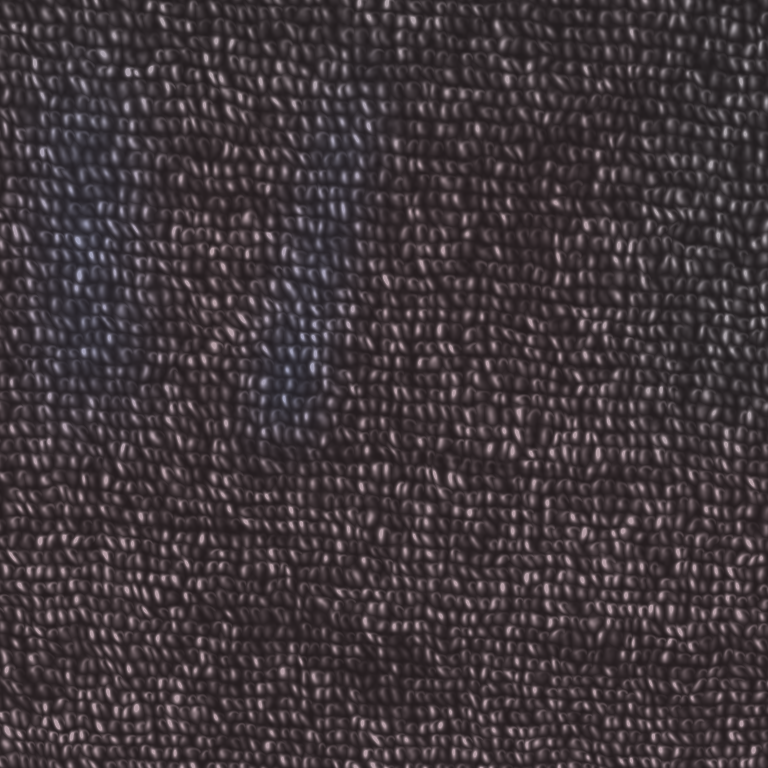
This texture is drawn by a WebGL 1 fragment shader. Its source:

```glsl
precision highp float;
uniform vec2 u_resolution;

float hash(vec2 p) {
  vec3 q = fract(vec3(p.xyx) * 0.1031);
  q += dot(q, q.yzx + 33.33);
  return fract((q.x + q.y) * q.z);
}

float noise(vec2 p) {
  vec2 i = floor(p), f = fract(p);
  f = f * f * (3.0 - 2.0 * f);
  return mix(mix(hash(i), hash(i + vec2(1.0, 0.0)), f.x),
             mix(hash(i + vec2(0.0, 1.0)), hash(i + 1.0), f.x), f.y);
}

float fbm(vec2 p) {
  float sum = 0.0, amp = 0.5;
  for (int i = 0; i < 4; i++) {
    sum += amp * noise(p);
    p = p * 2.03 + 17.1;
    amp *= 0.5;
  }
  return sum;
}

float bump(vec2 d) {
  return exp(-dot(d, d));
}

// Thread height of one leaning stitch, with a bright core and a dim arch
float stitch(vec2 d, vec2 id) {
  float h1 = hash(id + 3.7), h2 = hash(id + 41.3), h3 = hash(id + 87.9);
  d -= (vec2(h2, h3) - 0.5) * vec2(0.34, 0.26);
  float lean = mix(-0.15, 0.75, hash(id + 129.1));
  vec2 s = vec2(d.x + lean * d.y * 0.8, d.y);
  float body = bump(s / vec2(0.34, 0.38 + 0.1 * h3));
  float core = bump((s + vec2(0.03, -0.05)) / vec2(0.18, 0.24 + 0.1 * h2));
  vec2 a = (d - vec2(0.32, 0.03)) * vec2(1.0, 1.1);
  float arch = exp(-pow((length(a) - 0.36) / 0.13, 2.0)) * smoothstep(-0.2, 0.2, a.y);
  return body * mix(0.2, 0.46, h1) + core * mix(0.02, 0.64, h1 * h1) + arch * 0.26 * h2;
}

// Rows of stitches in nearly straight columns, blended with their neighbours
float knit(vec2 q) {
  float height = 0.0;
  for (int j = -1; j <= 1; j++) {
    float row = floor(q.y) + float(j);
    float x = q.x + 0.4 * hash(vec2(row, 7.0)) + 0.5 * noise(vec2(q.x * 0.15, row * 3.1));
    for (int i = -1; i <= 1; i++) {
      vec2 id = vec2(floor(x) + float(i), row);
      height = max(height, stitch(vec2(x, q.y) - id - 0.5, id));
    }
  }
  return height;
}

void main() {
  vec2 p = gl_FragCoord.xy / u_resolution;

  // Stretched, tilted grid: finer towards the bottom
  vec2 w = p + 0.011 * (vec2(noise(p * 9.0), noise(p * 8.0 + 31.0)) - 0.5);
  w += 0.008 * (vec2(noise(p * 42.0 + 5.0), noise(p * 38.0 + 63.0)) - 0.5);
  w.y += 0.075 * p.x * smoothstep(-0.45, 0.35, p.y);
  vec2 q = vec2((w.x - 0.5) * (69.0 - 10.0 * p.y) + 80.0, w.y * (53.0 - 5.0 * w.y) + 20.0);
  float height = knit(q);

  // Sunken gaps between rows, broken up along their length
  float gap = exp(-pow((abs(fract(q.y) - 0.5) - 0.5) / 0.13, 2.0));
  height *= 1.0 - 0.6 * gap * noise(vec2(q.x * 0.35, floor(q.y + 0.5) * 2.7));
  height *= 0.7 + 0.64 * noise(p * vec2(150.0, 125.0) + 8.0);

  // Uneven wear, dark bands and two creases
  float wear = 0.68 + 0.84 * fbm(p * vec2(6.0, 9.0) + 4.0);
  wear *= 0.84 + 0.32 * noise(vec2(p.x * 4.0, w.y * 25.0));
  wear *= 1.0 + 0.17 * bump((p - vec2(0.05, 0.12)) / vec2(0.3, 0.22))
    - 0.2 * bump((p - vec2(0.5, 0.14)) / vec2(0.3, 0.05));
  float wobble = 0.012 * (noise(vec2(p.x * 22.0, 2.0)) - 0.5);
  float creaseA = exp(-pow((p.y - 0.44 + 0.07 * p.x + wobble) / 0.006, 2.0))
    * smoothstep(0.27, 0.36, p.x) * smoothstep(0.95, 0.7, p.x);
  float creaseB = exp(-pow((p.y - 0.335 + 0.09 * p.x + wobble) / 0.008, 2.0))
    * smoothstep(0.02, 0.15, p.x) * smoothstep(0.45, 0.36, p.x);
  wear *= 1.0 - 0.6 * max(creaseA, creaseB);

  // Bluish folds, grey right side, warm remainder
  float upper = smoothstep(0.34, 0.55, p.y + 0.1 * (fbm(p * 8.0) - 0.5));
  float foldA = exp(-pow((p.x - 0.11) / 0.085, 2.0)) * smoothstep(1.05, 0.8, p.y);
  float foldB = exp(-pow((p.x - 0.37 - 0.2 * (p.y - 0.45)) / 0.055, 2.0))
    * smoothstep(1.0, 0.8, p.y);
  float blue = upper * max(foldA, foldB) * (0.5 + 0.7 * fbm(p * 7.0 + 9.0));
  float grey = upper * max(smoothstep(0.7, 0.95, p.x), 0.6 * smoothstep(0.7, 1.0, p.y));

  // Soft fibres over the shaded thread
  float fibre = noise(p * vec2(190.0, 150.0)) - 0.5;
  float light = height * wear + 0.06 * fibre + 0.05 * blue;
  vec3 shadow = vec3(0.141, 0.116, 0.125);
  vec3 thread = vec3(0.70, 0.635, 0.665);
  vec3 color = mix(shadow, thread, clamp(light, 0.0, 1.0));
  vec3 tint = mix(vec3(1.02, 0.985, 0.985), vec3(0.89, 1.0, 1.12), clamp(blue, 0.0, 1.0));
  tint = mix(tint, vec3(0.94, 1.02, 1.01), grey * 0.8);
  gl_FragColor = vec4(color * tint, 1.0);
}
```
